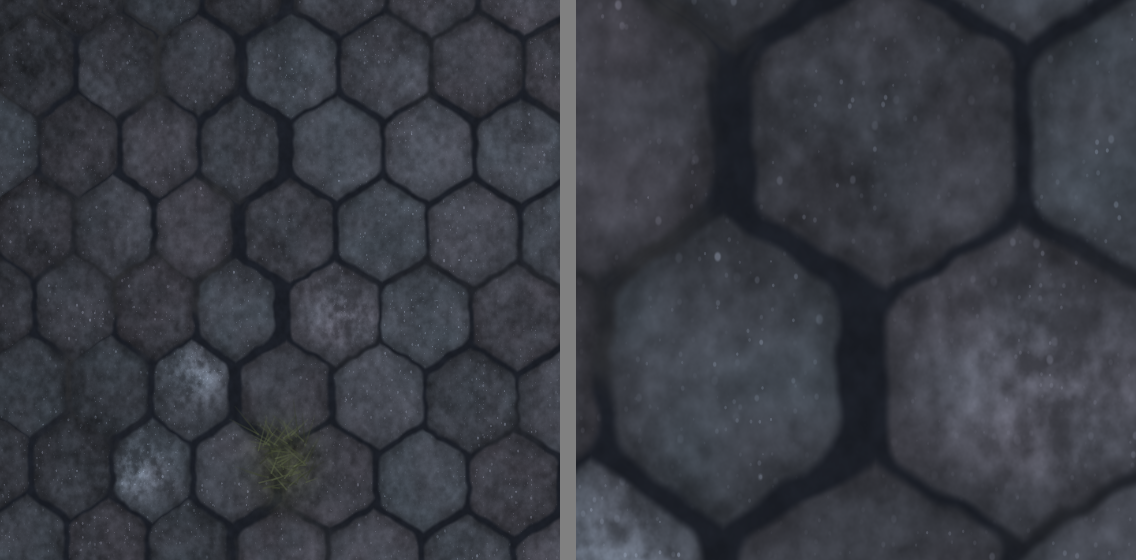
Left: the whole. Right: its middle third, enlarged.
Give the GLSL for this texture, as a WebGL 2 fragment shader.

```glsl
#version 300 es
precision highp float;
// Worn hexagonal paving with a wide zigzag seam, grit and a tuft of grass.

uniform vec2 u_resolution;
out vec4 outColor;

const float ROW_STEP = 0.146;
const float FIRST_ROW = 0.118;               // depth of row 1 below the top
const float LEFT_PITCH = 0.1435, RIGHT_PITCH = 0.165;
const float LEFT_START = 0.354, RIGHT_START = 0.525;
const float LEFT_SHIFT = 0.079, RIGHT_SHIFT = 0.082;
const float JOINT = 0.0042;                  // half the joint width
const float TILT = 0.045, DRIFT = 0.02;
const float TILE_TONE = 0.252;
const int BLADES = 70;
const vec2 TUFT = vec2(0.505, 0.175);
const vec3 COOL_TINT = vec3(0.89, 0.99, 1.11);
const vec3 WARM_TINT = vec3(0.98, 0.96, 1.08);
const vec3 GAP_COLOR = vec3(0.105, 0.118, 0.148);
const vec3 DIRT_COLOR = vec3(0.185, 0.188, 0.198);
const vec3 MOSS_COLOR = vec3(0.22, 0.23, 0.18);
const vec3 GRASS_COLOR = vec3(0.32, 0.35, 0.25);
// Pale worn areas: position, radius, strength
const vec4 WORN[3] = vec4[3](vec4(0.25, 0.165, 0.055, 0.15),
  vec4(0.35, 0.33, 0.05, 0.14), vec4(0.61, 0.44, 0.06, 0.08));

float hash(vec2 p) {
  vec3 q = fract(p.xyx * vec3(0.1031, 0.1030, 0.0973));
  q += dot(q, q.yzx + 33.33);
  return fract((q.x + q.y) * q.z);
}

float noise(vec2 p) {
  vec2 i = floor(p), f = fract(p);
  f = f * f * (3.0 - 2.0 * f);
  return mix(mix(hash(i), hash(i + vec2(1, 0)), f.x),
             mix(hash(i + vec2(0, 1)), hash(i + vec2(1, 1)), f.x), f.y);
}

float fbm(vec2 p) {
  float sum = 0.0, gain = 0.5;
  for (int i = 0; i < 4; i++) {
    sum += gain * noise(p);
    p = mat2(1.6, 1.2, -1.2, 1.6) * p + 17.3;
    gain *= 0.5;
  }
  return sum / 0.9375;
}

float hexDistance(vec2 p, float halfWidth, float halfHeight) {
  p = abs(p);
  vec2 n = normalize(vec2(halfHeight * 0.5, halfWidth));
  float side = p.x - halfWidth, slant = dot(p, n) - halfHeight * n.y;
  float blend = max(0.012 - abs(side - slant), 0.0) / 0.012;
  return max(side, slant) + blend * blend * 0.003;
}

// Columns below zero lie left of the seam
vec2 tileCenter(float row, float col) {
  float even = 1.0 - mod(row, 2.0);
  float depth = FIRST_ROW + ROW_STEP * (row - 1.0);
  float x = col < 0.0 ? LEFT_START + LEFT_PITCH * (col + 1.0) + LEFT_SHIFT * even
                      : RIGHT_START + RIGHT_PITCH * col + RIGHT_SHIFT * even;
  return vec2(x - DRIFT * depth, 1.0 - depth - TILT * (x - 0.5) * depth);
}

// Light grains, at most one per cell
float grit(vec2 p, float density) {
  vec2 cell = floor(p);
  vec2 spot = 0.3 + 0.4 * vec2(hash(cell + 3.1), hash(cell + 8.7));
  float size = mix(0.12, 0.3, hash(cell + 5.3));
  float grain = 1.0 - smoothstep(size * 0.4, size, length((fract(p) - spot) * vec2(1.2, 0.85)));
  return grain * step(1.0 - density, hash(cell)) * hash(cell + 1.9);
}

void main() {
  vec2 uv = gl_FragCoord.xy / u_resolution;
  vec2 wobble = vec2(noise(uv * 55.0), noise(uv * 55.0 + 40.0)) - 0.5;
  vec2 p = uv + wobble * 0.005;

  // Nearest tile
  float nearest = 1.0;
  vec2 id = vec2(0.0);
  float baseRow = floor((1.0 - uv.y - FIRST_ROW) / ROW_STEP + 1.5);
  for (float r = -1.0; r <= 1.0; r++) {
    for (float col = -4.0; col <= 3.0; col++) {
      vec2 tile = vec2(baseRow + r, col);
      vec2 jitter = vec2(hash(tile + 21.0), hash(tile + 32.0)) - 0.5;
      float joint = JOINT * mix(0.7, 1.25, hash(tile + 43.0));
      float pitch = col < 0.0 ? LEFT_PITCH : RIGHT_PITCH;
      float d = hexDistance(p - tileCenter(tile.x, col) - jitter * 0.004,
                            pitch * 0.5 - joint, ROW_STEP / 1.5 - joint);
      if (d < nearest) { nearest = d; id = tile; }
    }
  }

  // Stone surface
  float blotch = fbm(uv * 16.0 + id * 5.0) - 0.5;
  float grain = fbm(uv * vec2(95.0, 80.0)) - 0.5;
  float tone = TILE_TONE + (hash(id + 12.0) - 0.5) * 0.055 + blotch * 0.13 + grain * 0.12;
  tone += 0.045 * (smoothstep(0.0, 0.8, uv.x) - 0.5);
  tone -= 0.035 * smoothstep(0.8, 1.0, uv.y) * (1.0 - 0.4 * uv.x);
  for (int i = 0; i < 3; i++) {
    float reach = length(uv - WORN[i].xy) / WORN[i].z;
    tone += WORN[i].w * exp(-reach * reach) * (0.6 + 2.0 * max(blotch + grain, -0.2));
  }
  float patchy = smoothstep(0.35, 0.7, noise(uv * 18.0 + 9.0));
  tone += (0.13 * grit(uv * 85.0, 0.22) + 0.09 * grit(uv * 150.0 + 7.0, 0.25)) * (0.35 + patchy);
  tone *= mix(0.82, 1.0, smoothstep(0.0, 0.022, -nearest));
  vec3 color = tone * mix(COOL_TINT, WARM_TINT, 0.6 * hash(id + 54.0) + 0.4 * noise(uv * 25.0));

  // Joints, partly packed with dirt
  float packed = smoothstep(0.48, 0.72, fbm(uv * 8.0 + 3.0)) * (1.0 - 0.5 * smoothstep(0.45, 0.6, uv.x));
  packed *= 1.0 - 0.8 * smoothstep(0.004, 0.009, nearest);
  vec3 gap = mix(GAP_COLOR, DIRT_COLOR, 0.85 * packed) * (1.0 + 0.35 * grain);
  color = mix(color, gap, smoothstep(-0.004, 0.003, nearest));

  // Grass over a mossy patch
  float mossReach = length((uv - TUFT) / vec2(0.065, 0.075));
  color = mix(color, MOSS_COLOR * (1.0 + grain), 0.75 * exp(-mossReach * mossReach * 1.3));
  for (int i = 0; i < BLADES; i++) {
    vec2 seed = vec2(float(i), 7.0);
    vec2 root = TUFT + (vec2(hash(seed), hash(seed + 11.0)) - 0.5) * vec2(0.09, 0.1);
    float angle = 1.57 + (hash(seed + 23.0) - 0.5) * 3.4;
    vec2 blade = vec2(cos(angle), sin(angle)) * mix(0.02, 0.065, hash(seed + 37.0));
    float along = clamp(dot(uv - root, blade) / dot(blade, blade), 0.0, 1.0);
    float cover = 1.0 - smoothstep(0.0004, 0.0024, length(uv - root - blade * along));
    color = mix(color, GRASS_COLOR * mix(0.55, 1.15, hash(seed + 51.0)), cover * 0.55 * (1.0 - 0.7 * along));
  }
  outColor = vec4(color, 1.0);
}
```
